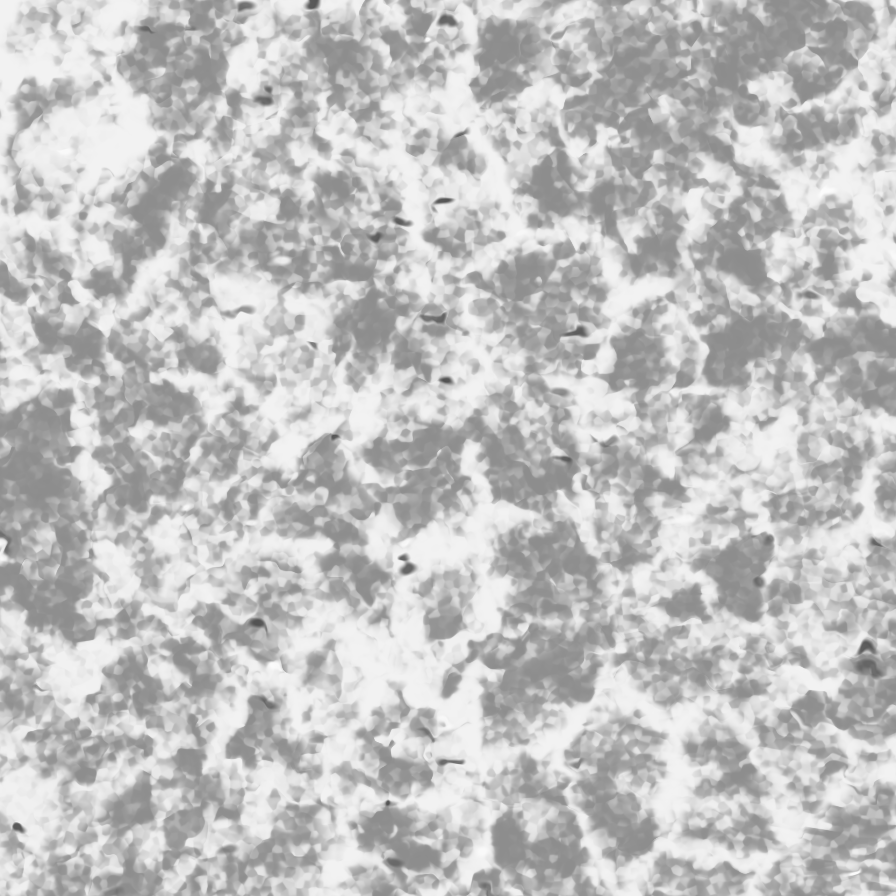
A three.js fragment shader for this texture:

```glsl
varying vec2 vUv;

vec3 hash3(vec2 cell) {
  vec3 q = fract(cell.xyx * vec3(0.1031, 0.1030, 0.0973));
  q += dot(q, q.yxz + 33.33);
  return fract((q.xxy + q.yzz) * q.zyx);
}

// Cells of random value around zero, blended at their borders
float softCells(vec2 p, float sharpness) {
  vec2 base = floor(p), f = p - base, sum = vec2(0.0);
  for (int y = -1; y <= 1; y++) {
    for (int x = -1; x <= 1; x++) {
      vec2 offset = vec2(float(x), float(y));
      vec3 rnd = hash3(base + offset);
      vec2 d = offset + rnd.xy - f;
      sum += vec2(rnd.z, 1.0) * exp(-sharpness * dot(d, d));
    }
  }
  return sum.x / sum.y - 0.5;
}

// Difference of the two nearest cell distances, zero on the borders
float cellGap(vec2 p) {
  vec2 base = floor(p), f = p - base;
  float nearest = 4.0, second = 4.0;
  for (int y = -1; y <= 1; y++) {
    for (int x = -1; x <= 1; x++) {
      vec2 offset = vec2(float(x), float(y));
      float d = length(offset + hash3(base + offset).xy - f);
      second = min(second, max(nearest, d));
      nearest = min(nearest, d);
    }
  }
  return second - nearest;
}

// Sparse small flecks, one per chosen cell
float flecks(vec2 p, float rarity) {
  vec3 rnd = hash3(floor(p));
  float d = length((fract(p) - 0.5) * vec2(0.75, 1.3));
  return step(rarity, rnd.z) * (0.5 + 0.5 * rnd.x) * (1.0 - smoothstep(0.12, 0.4, d));
}

void main() {
  vec2 uv = vUv;

  // Ragged displacement of all larger shapes
  vec2 ragged = vec2(softCells(uv * 48.0 + 7.0, 8.0), softCells(uv * 48.0 + 91.0, 8.0));
  vec2 p = uv + 0.018 * ragged + 0.012 * sin(uv.yx * vec2(17.0, 13.0) + 2.0 * sin(uv * 9.0));

  // Horizontal bedding towards the lower right
  float bedding = smoothstep(0.45, 0.95, uv.x) * (1.0 - smoothstep(0.25, 0.6, uv.y));
  vec2 bed = p * vec2(0.45, 1.25);

  // Grains from coarse patches to fine speckle
  float tone = 0.30 * softCells(p * vec2(11.0, 9.0) + 3.0, 7.0);
  tone += 0.36 * mix(softCells(p * 27.0 + 20.0, 11.0), softCells(bed * 27.0 + 60.0, 11.0), bedding);
  tone += 0.34 * mix(softCells(p * 62.0 + 40.0, 9.0), softCells(bed * 62.0 + 80.0, 9.0), bedding);
  tone += 0.25 * softCells(uv * 125.0 + 110.0, 7.0);

  // Broken pale veins
  float gap = cellGap(p * vec2(9.0, 7.0) + 31.0) / 0.15;
  float veinStrength = 0.22 + 0.3 * softCells(uv * 6.0 + 51.0, 5.0);
  tone += veinStrength * exp(-gap * gap) - 0.045 - 0.05 * bedding;

  // Even spread of greys
  float grey = mix(0.55, 0.95, 1.0 / (1.0 + exp(-12.5 * tone)));

  // Dark mineral and white crystal flecks
  grey = mix(grey, 0.27, 0.9 * flecks(p * 40.0 + 13.0, 0.978));
  grey = mix(grey, 0.99, flecks(p * 46.0 + 77.0, 0.985));

  gl_FragColor = vec4(vec3(grey), 1.0);
}
```
